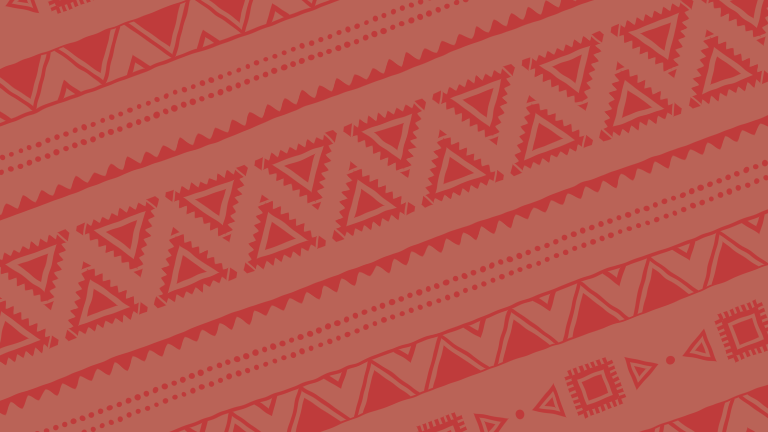
Reproduce this pattern procedurally as a Shadertoy shader.

```glsl
const vec3 GROUND = vec3(0.73, 0.39, 0.34);
const vec3 INK = vec3(0.75, 0.23, 0.23);

// Lengths are in 1/432 of the canvas height
const float UNITS = 432.0;
const float TILT = 0.356;
const float BAND_CENTRE = 291.0;
const float BAND_PERIOD = 563.0;
const float ROW_OFFSET = 27.5;
const float TRIANGLE_PERIOD = 95.0;
const float TRIANGLE_TOOTH = 9.6;
const float SAW_START = 84.0;
const float SAW_PERIOD = 18.6;
const float DOT_PERIOD = 9.7;
const float ZIGZAG_START = 173.0;
const float ZIGZAG_HEIGHT = 53.0;
const float ZIGZAG_PERIOD = 74.3;
const float MOTIF_PERIOD = 160.5;
const float WOBBLE = 1.5;
const float DRIFT = 3.0;

vec2 hash2(vec2 p) {
    p = vec2(dot(p, vec2(127.1, 311.7)), dot(p, vec2(269.5, 183.3)));
    return fract(sin(p) * 43758.5) * 2.0 - 1.0;
}

float gradientNoise(vec2 p) {
    vec2 i = floor(p), f = fract(p), k = vec2(0, 1);
    vec2 s = f * f * (3.0 - 2.0 * f);
    float low = mix(dot(hash2(i), f), dot(hash2(i + k.yx), f - k.yx), s.x);
    float high = mix(dot(hash2(i + k), f - k), dot(hash2(i + 1.0), f - 1.0), s.x);
    return mix(low, high, s.y);
}

// Offset from the nearest repeat
float repeat(float x, float period) {
    return mod(x + 0.5 * period, period) - 0.5 * period;
}

// Cuts an inner outline out of a shape
float carve(float d, float centre, float halfWidth) {
    return max(d, halfWidth - abs(d - centre));
}

// 1 at a tooth tip, 0 in a notch, uneven from tooth to tooth
float tooth(float t, float period, float seed) {
    float size = 0.9 + 0.2 * hash2(vec2(floor(t / period), seed)).x;
    return size * smoothstep(-0.1, 1.1, 1.0 - 2.0 * abs(fract(t / period) - 0.5));
}

// Jagged triangle with its apex along +y and three loose tips
float jaggedTriangle(vec2 p, float seed) {
    vec2 a = vec2(abs(p.x), p.y);
    float side = dot(a, vec2(0.829, 0.559));
    bool onBase = -p.y > side;
    float r = max(-p.y, side);
    float along = onBase ? p.x : dot(a, vec2(0.559, -0.829));
    float edge = 19.5 + 6.5 * tooth(along, TRIANGLE_TOOTH, seed);
    float corner = max(p.y, dot(a, vec2(0.882, -0.471)) - 3.5);
    float body = max((r - edge) * 0.65, corner - 35.5);
    body = max(body, 2.9 - abs(r - 11.5));
    float tip = max(max(r - 25.0, 37.5 - corner), corner - 45.0);
    return min(body, tip);
}

float sawStrip(float u, float q, float seed) {
    float edge = SAW_START + 5.0 + 11.0 * tooth(u, SAW_PERIOD, seed);
    return max(SAW_START - q, (q - edge) * 0.65);
}

float dotRow(float u, float y, float radius, float seed) {
    float size = radius + 0.3 * hash2(vec2(floor(u / DOT_PERIOD + 0.5), seed)).x;
    return length(vec2(repeat(u, DOT_PERIOD), y)) - size;
}

// Outlined peaks on a strip, with a small caret between them
float zigzagStrip(float u, float h) {
    float x = abs(repeat(u, ZIGZAG_PERIOD));
    float inside = 0.567 * h - 0.824 * x;
    float peaks = carve(-inside, -6.0, 2.2);
    float caret = 0.8 * (0.5 * ZIGZAG_PERIOD - x) + 0.6 * (h - 20.0);
    caret = carve(caret, -9.5, 4.5);
    float rails = min(h - 3.5, ZIGZAG_HEIGHT - 2.0 - h);
    float d = min(min(peaks, caret), rails);
    return max(d, max(-h, h - ZIGZAG_HEIGHT));
}

// Fringed square, two triangles facing a dot
float motifRow(float u, float y) {
    vec2 a = abs(vec2(repeat(u, MOTIF_PERIOD), y));
    float box = max(a.x, a.y), along = min(a.x, a.y);
    float rounded = length(max(a - 15.5, 0.0)) + min(box - 15.5, 0.0) - 4.0;
    float fringe = max(abs(repeat(along, 6.2)) - 1.8, box - 25.5);
    fringe = max(fringe, max(18.0 - box, along - 20.5));
    float square = min(carve(rounded, -7.5, 1.8), max(fringe, -rounded - 1.0));
    float triangle = max(37.5 - a.x, 0.514 * (a.x - 67.5) + 0.857 * a.y);
    triangle = carve(triangle, -5.4, 1.6);
    float bead = length(vec2(0.5 * MOTIF_PERIOD - a.x, a.y)) - 4.6;
    return min(min(square, triangle), bead);
}

void mainImage(out vec4 fragColor, in vec2 fragCoord) {
    float pixel = UNITS / iResolution.y;
    vec2 p = vec2(fragCoord.x, iResolution.y - fragCoord.y) * pixel;

    // Hand-cut unevenness
    p += WOBBLE * vec2(gradientNoise(p / 14.0), gradientNoise(p / 14.0 + 40.0));
    p.y += DRIFT * gradientNoise(p / 90.0 + 7.0);

    // Tilted axes: u runs along the bands, v across them
    float c = cos(TILT), s = sin(TILT);
    float u = c * p.x - s * p.y;
    float v = s * p.x + c * p.y - BAND_CENTRE;
    float d = repeat(v, BAND_PERIOD);
    float q = abs(d), side = d < 0.0 ? -1.0 : 1.0;

    // Mirrored strips
    float shape = sawStrip(u, q, side);
    shape = min(shape, dotRow(u, q - 129.0, 2.9, side));
    shape = min(shape, dotRow(u + 4.0, q - 143.0, 2.6, side + 5.0));
    shape = min(shape, zigzagStrip(u + 3.8 - 2.2 * side, q - ZIGZAG_START));

    // Interlocking triangle rows
    for (float row = -1.0; row < 2.0; row += 2.0) {
        float x = u + 36.25 - 23.75 * row;
        float seed = floor(x / TRIANGLE_PERIOD + 0.5) + 31.0 * row;
        vec2 local = vec2(repeat(x, TRIANGLE_PERIOD), ROW_OFFSET - row * d);
        shape = min(shape, jaggedTriangle(local, seed));
    }

    // Motifs between band groups
    float group = floor(v / BAND_PERIOD);
    float y = v - (group + 0.5) * BAND_PERIOD + 2.0;
    shape = min(shape, motifRow(u - 101.8 - 32.0 * group, y));

    float cover = smoothstep(-0.7, 0.7, -shape / pixel);
    fragColor = vec4(mix(GROUND, INK, cover), 1.0);
}
```
